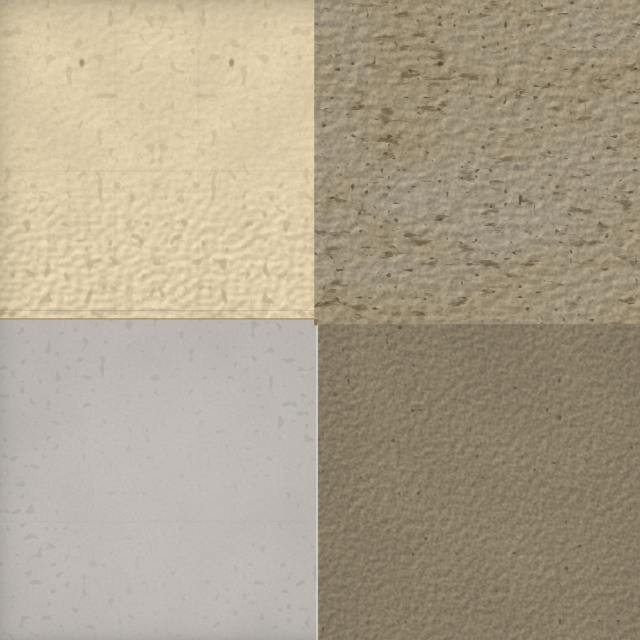
A Shadertoy shader for this texture:

```glsl
const float SPLIT_TOP = 0.491;
const float SPLIT_BOTTOM = 0.4955;
const float SPLIT_LEFT = 0.501;
const float SPLIT_RIGHT = 0.4935;
const float MIRROR_X = 0.245;
const float GRAIN_FREQ = 190.0;
const vec2 LIGHT_STEP = vec2(-0.25, 0.35);
const vec3 CREAM = vec3(0.865, 0.800, 0.665);
const vec3 CREAM_STAIN = vec3(0.66, 0.58, 0.44);
const vec3 SAND = vec3(0.615, 0.560, 0.455);
const vec3 SAND_GREY = vec3(0.625, 0.590, 0.520);
const vec3 SAND_PIT = vec3(0.33, 0.26, 0.17);
const vec3 CEMENT = vec3(0.745, 0.725, 0.705);
const vec3 CEMENT_STAIN = vec3(0.61, 0.60, 0.58);
const vec3 EARTH = vec3(0.527, 0.482, 0.395);
const vec3 EARTH_PIT = vec3(0.29, 0.25, 0.18);
const vec3 SEAM_LIGHT = vec3(0.87, 0.87, 0.84);
const vec3 SEAM_BROWN = vec3(0.50, 0.41, 0.27);

vec2 gradientAt(ivec2 cell) {
    uint h = uint(cell.x) * 73856093u ^ uint(cell.y) * 19349663u;
    h = (h ^ (h >> 15)) * 2246822519u;
    h = (h ^ (h >> 13)) * 3266489917u;
    float angle = float((h ^ (h >> 16)) & 65535u) * 6.28319 / 65536.0;
    return vec2(cos(angle), sin(angle));
}

float gradientNoise(vec2 p) {
    ivec2 i = ivec2(floor(p));
    vec2 f = fract(p);
    vec2 u = f * f * f * (f * (f * 6.0 - 15.0) + 10.0);
    float a = dot(gradientAt(i), f);
    float b = dot(gradientAt(i + ivec2(1, 0)), f - vec2(1, 0));
    float c = dot(gradientAt(i + ivec2(0, 1)), f - vec2(0, 1));
    float d = dot(gradientAt(i + ivec2(1, 1)), f - vec2(1, 1));
    return mix(mix(a, b, u.x), mix(c, d, u.x), u.y);
}

float fbm(vec2 p) {
    float sum = 0.0, amp = 0.6;
    for (int i = 0; i < 4; i++) {
        sum += amp * gradientNoise(p);
        p = mat2(1.6, 1.2, -1.2, 1.6) * p + 17.3;
        amp *= 0.55;
    }
    return sum;
}

// Slope toward the light, for embossed grain
float relief(vec2 p) {
    return gradientNoise(p) - gradientNoise(p + LIGHT_STEP);
}

float pits(vec2 p, float level) {
    return smoothstep(level, level + 0.18, gradientNoise(p));
}

float line(float d, float halfWidth, float aa) {
    return 1.0 - smoothstep(halfWidth - aa, halfWidth + aa, abs(d));
}

vec3 creamPlaster(vec2 uv, float grain) {
    vec2 p = vec2(abs(uv.x - MIRROR_X), uv.y);
    float rough = 1.0 - smoothstep(0.60, 0.76, uv.y);
    float cloud = fbm(p * 9.0 + 4.0);
    vec3 col = CREAM * (1.0 + 0.08 * cloud + 0.035 * grain);
    col *= 1.0 + mix(0.05, 0.15, rough) * relief(uv * vec2(75, 95));

    // Mirrored stains and pits
    float stain = pits(p * vec2(62, 50) + 31.0, 0.30 - 0.25 * cloud - 0.04 * rough);
    stain += 0.6 * pits(p * 105.0 + 8.0, 0.34 - 0.2 * cloud);
    col = mix(col, CREAM_STAIN, min(stain, 1.0) * mix(0.26, 0.42, rough));
    float knot = length((p - vec2(0.117, 0.902)) * vec2(1.3, 0.8));
    col = mix(col, CREAM_STAIN * 0.8, 0.65 * (1.0 - smoothstep(0.002, 0.008, knot)));

    // Faint casting lines and worn borders
    col *= 1.0 - 0.05 * line(uv.y - 0.733, 0.0008, 0.0012);
    col *= 1.0 - 0.035 * line(p.x - 0.065, 0.001, 0.003);
    float border = exp(-uv.x * 50.0) + 1.3 * exp((uv.y - 1.0) * 45.0);
    col *= 1.0 - 0.10 * border * (1.0 + cloud);
    col *= 1.0 - 0.16 * line(uv.y - 0.515 - 0.003 * cloud, 0.0007, 0.0014);
    return mix(col, SEAM_BROWN, 0.75 * line(uv.y - SPLIT_LEFT, 0.0016, 0.0015));
}

vec3 sandStone(vec2 uv, float grain) {
    float cloud = fbm(uv * vec2(7, 13) + 41.0);
    float ledge = exp(-pow((uv.y - 0.605) / 0.035, 2.0));
    float greyArea = exp(-dot((uv - vec2(0.76, 0.67)) * vec2(5, 11), (uv - vec2(0.76, 0.67)) * vec2(5, 11)));
    vec3 col = mix(SAND, SAND_GREY, clamp(0.25 + cloud + 0.5 * greyArea, 0.0, 1.0));
    col *= 1.0 + 0.10 * grain + 0.20 * relief(uv * vec2(55, 85) + 9.0) + 0.10 * relief(uv * 125.0);

    // Horizontal broken ridges with small dark holes
    float streak = fbm(uv * vec2(24, 62) + 7.0);
    float ridge = smoothstep(0.17, 0.42, streak - 0.25 * cloud + 0.08 * ledge);
    float hole = pits(uv * vec2(88, 115) + 3.0, 0.37 - 0.2 * streak);
    col = mix(col, SAND_PIT, 0.50 * ridge);
    col = mix(col, SAND_PIT * 0.8, 0.55 * hole);
    float pebble = length(uv - vec2(0.807, 0.740));
    return mix(col, vec3(0.43, 0.42, 0.42), 0.7 * (1.0 - smoothstep(0.002, 0.006, pebble)));
}

vec3 cement(vec2 uv, float grain) {
    float cloud = fbm(uv * 8.0 + 73.0);
    vec2 fromCentre = (uv - vec2(0.26, 0.22)) * vec2(3.8, 3.4);
    float outer = smoothstep(0.25, 1.1, length(fromCentre));
    vec3 col = CEMENT * (1.015 - 0.035 * outer + 0.035 * cloud + 0.022 * grain);
    float fleck = pits(uv * 72.0 + 19.0, 0.35 - 0.22 * cloud - 0.09 * outer);
    fleck += 0.6 * pits(uv * 130.0 + 5.0, 0.38 - 0.2 * cloud);
    col = mix(col, CEMENT_STAIN, min(fleck, 1.0) * (0.20 + 0.20 * outer));
    col *= 1.0 - 0.08 * exp(-uv.x * 70.0) - 0.09 * exp(-uv.y * 80.0);
    return col * (1.0 - 0.025 * line(uv.y - 0.185, 0.0008, 0.0015));
}

vec3 earth(vec2 uv, float grain) {
    float cloud = fbm(uv * 6.0 + 91.0);
    float glow = 1.0 - smoothstep(0.05, 0.40, length(uv - vec2(0.78, 0.20)));
    vec3 col = EARTH * (0.975 + 0.05 * glow + 0.09 * cloud);
    col *= 1.0 + 0.12 * grain + 0.14 * relief(uv * 85.0 + 2.0) + 0.10 * relief(uv * 140.0);
    float hole = pits(uv * vec2(100, 85) + 57.0, 0.42 - 0.12 * cloud);
    return mix(col, EARTH_PIT, 0.55 * hole);
}

void mainImage(out vec4 fragColor, in vec2 fragCoord) {
    vec2 uv = fragCoord / iResolution.xy;
    float aa = 0.75 / iResolution.y;
    float grain = gradientNoise(uv * GRAIN_FREQ) + 0.6 * gradientNoise(uv * GRAIN_FREQ * 1.3 + 50.0);

    // Four slabs with slightly offset seams
    float leftTop = smoothstep(SPLIT_LEFT - aa, SPLIT_LEFT + aa, uv.y);
    float rightTop = smoothstep(SPLIT_RIGHT - aa, SPLIT_RIGHT + aa, uv.y);
    float splitX = mix(SPLIT_BOTTOM, SPLIT_TOP, rightTop);
    float right = smoothstep(splitX - aa, splitX + aa, uv.x);
    vec3 leftCol = mix(cement(uv, grain), creamPlaster(uv, grain), leftTop);
    vec3 rightCol = mix(earth(uv, grain), sandStone(uv, grain), rightTop);
    vec3 col = mix(leftCol, rightCol, right);

    // Pale vertical joint and the brown chip above it
    float joint = line(uv.x - SPLIT_BOTTOM, 0.0013, aa) * (1.0 - rightTop);
    col = mix(col, SEAM_LIGHT, 0.85 * joint);
    vec2 chip = abs(uv - vec2(0.4935, 0.4965)) - vec2(0.0025, 0.005);
    col = mix(col, SEAM_BROWN, 0.8 * (1.0 - smoothstep(-aa, aa, max(chip.x, chip.y))));
    fragColor = vec4(clamp(col, 0.0, 1.0), 1.0);
}
```
